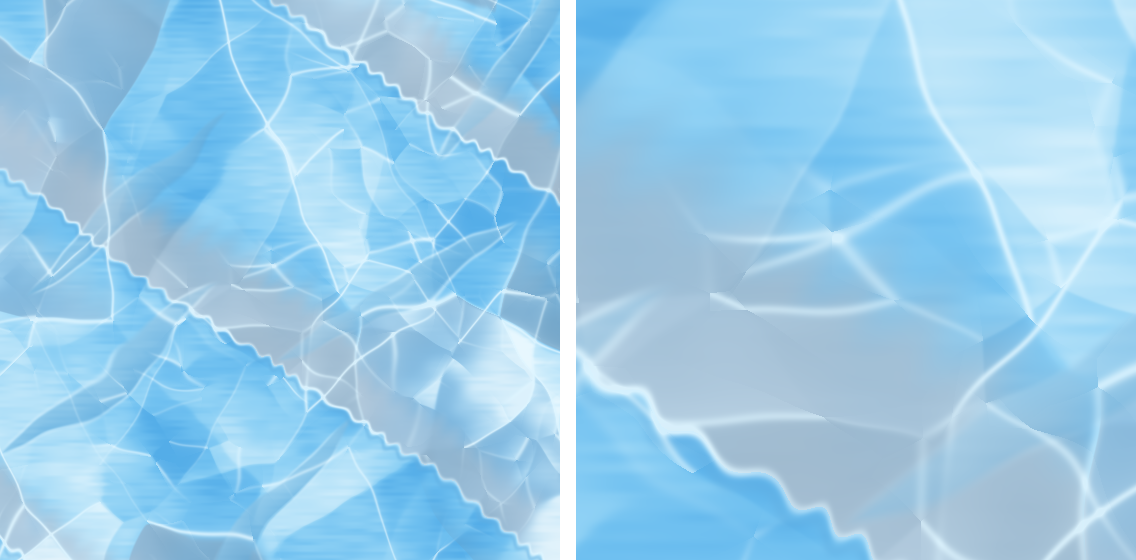
Left: the whole. Right: its middle third, enlarged.
This texture is drawn by a WebGL 2 fragment shader. Its source:

```glsl
#version 300 es
precision highp float;

uniform vec2 u_resolution;
out vec4 fragColor;

#define SEAM_SPACING 0.65
#define SEAM_SLOPE 0.70
#define SEAM_OFFSET 0.04
#define LINE_WIDTH 0.0032
#define WARP 0.045
#define STRIATION 0.12
#define FOLD_COUNT 5
#define GREY_SHARE 0.30

vec3 hash3(vec2 p) {
    vec3 q = fract(p.xyx * vec3(0.1031, 0.1030, 0.0973));
    q += dot(q, q.yxz + 33.33);
    return fract((q.xxy + q.yzz) * q.zyx);
}

float noise(vec2 p) {
    vec2 i = floor(p), f = fract(p);
    f = f * f * (3.0 - 2.0 * f);
    return mix(mix(hash3(i).x, hash3(i + vec2(1, 0)).x, f.x),
               mix(hash3(i + vec2(0, 1)).x, hash3(i + 1.0).x, f.x), f.y);
}

float fbm(vec2 p) {
    return 0.55 * noise(p) + 0.3 * noise(p * 2.1 + 7.3) + 0.15 * noise(p * 4.3 + 3.1);
}

vec2 turn(vec2 p, float angle) {
    float c = cos(angle), s = sin(angle);
    return vec2(c * p.x + s * p.y, c * p.y - s * p.x);
}

// Shaded cells: x tone, y greyness, z distance to edge, w strength of that edge
vec4 facets(vec2 p, float crisp) {
    vec2 base = floor(p), f = fract(p);
    vec2 near1 = vec2(0), near2 = vec2(0), id1 = vec2(0), id2 = vec2(0);
    float d1 = 9.0, d2 = 9.0, total = 0.0;
    vec2 shade = vec2(0);
    for (int y = -1; y <= 1; y++)
    for (int x = -1; x <= 1; x++) {
        vec2 offset = vec2(x, y), id = base + offset;
        vec2 r = offset + hash3(id + 40.0).xy - f;
        vec3 h = hash3(id + 91.0);
        float d = dot(r, r), w = exp(-crisp * d);
        float slope = dot(r, turn(vec2(0.45, 0.0), 6.2832 * h.z));
        shade += w * vec2(h.x + slope, h.y);
        total += w;
        if (d < d1) {
            d2 = d1; near2 = near1; id2 = id1;
            d1 = d; near1 = r; id1 = id;
        } else if (d < d2) {
            d2 = d; near2 = r; id2 = id;
        }
    }
    float edge = (d2 - d1) / (2.0 * max(length(near2 - near1), 0.05));
    return vec4(shade / max(total, 1e-30), edge, hash3(id1 + id2 + 17.0).x);
}

// Thin bright ridge with a faint halo
float crease(vec4 cell, float scale) {
    float d = cell.z / scale, line = d / LINE_WIDTH;
    return smoothstep(0.25, 0.9, cell.w) * (0.8 * exp(-line * line) + 0.25 * exp(-d * 70.0));
}

vec3 filmColor(float tone) {
    vec3 c = mix(vec3(0.33, 0.68, 0.91), vec3(0.43, 0.75, 0.94), smoothstep(0.0, 0.24, tone));
    c = mix(c, vec3(0.56, 0.82, 0.96), smoothstep(0.2, 0.45, tone));
    c = mix(c, vec3(0.72, 0.89, 0.975), smoothstep(0.42, 0.7, tone));
    return mix(c, vec3(0.91, 0.97, 0.995), smoothstep(0.66, 0.98, tone));
}

void main() {
    vec2 p = gl_FragCoord.xy / min(u_resolution.x, u_resolution.y);
    vec2 bend = vec2(fbm(p * 4.0 + 2.0), fbm(p * 4.0 + 31.0)) - 0.5;
    vec2 q = p + WARP * 2.0 * bend;

    // Crumpled facets at three sizes
    float crisp = mix(12.0, 60.0, smoothstep(0.25, 0.6, noise(p * 5.0 + 9.0)));
    vec4 large = facets(turn(q, -1.05) * vec2(2.1, 4.2) + 3.0, crisp);
    vec4 medium = facets(turn(q, 0.9) * vec2(3.6, 8.0) + 11.0, crisp);
    vec4 small = facets(turn(q + 0.02 * bend.yx, -0.6) * vec2(9.0, 16.0) + 23.0, crisp);
    float cluster = smoothstep(0.42, 0.68, fbm(p * 4.5 + 17.0));
    float tone = 0.53 + 0.52 * (large.x - 0.5) + 0.36 * (medium.x - 0.5)
               + 0.32 * cluster * (small.x - 0.5) + 0.45 * (fbm(p * 6.0 + 50.0) - 0.5);

    // Scalloped diagonal seams, grey above and deep blue below
    float along = p.x - SEAM_SLOPE * p.y;
    float scallop = 0.006 * sin(along * 125.0 + 7.0 * noise(p * 11.0)) + 0.05 * bend.x;
    float seam = (p.y + SEAM_SLOPE * p.x - SEAM_OFFSET + scallop) / SEAM_SPACING;
    float band = fract(seam);
    float seamDist = (band - step(0.5, band)) * SEAM_SPACING * 0.82;
    float below = smoothstep(0.66, 0.98, band);
    float above = 1.0 - smoothstep(0.1, 0.24, band + 0.14 * (large.x - 0.5));
    tone -= 0.2 * below;

    // Greyish see-through panels
    float panel = smoothstep(-0.05, 0.05, large.y - 1.0 + GREY_SHARE) * (1.0 - below);
    float grey = max(0.9 * above, panel) * (1.0 - 0.85 * smoothstep(0.64, 0.9, tone));

    // Long tapered folds rising to the right
    float ridge = 0.0;
    for (int i = 0; i < FOLD_COUNT; i++) {
        float k = float(i);
        vec2 center = fract(vec2(0.2, 0.34) + k * vec2(0.755, 0.57));
        vec2 r = turn(q - center, 0.75 + 0.25 * sin(k * 2.4));
        float taper = 1.0 - r.x * r.x / 0.07;
        float rim = abs(r.y) - 0.027 * max(taper, 0.0);
        float inside = smoothstep(0.004, -0.006, rim) * smoothstep(0.0, 0.2, taper);
        tone = mix(tone, 0.2 + 0.25 * medium.x + 7.0 * r.y, 0.75 * inside);
        grey = mix(grey, 0.5, 0.7 * inside);
        ridge += 0.55 * exp(-pow(rim / LINE_WIDTH, 2.0)) * smoothstep(0.0, 0.3, taper)
               * smoothstep(0.3, 0.7, noise(p * 9.0 + k));
    }

    // Fine horizontal grain and colour
    float grain = noise(p * vec2(22.0, 170.0)) - 0.5;
    tone += STRIATION * grain * (1.0 - 0.8 * grey);
    float haze = 0.6 * above + 0.8 * (fbm(p * 5.0 + 70.0) - 0.3);
    vec3 greyColor = mix(vec3(0.48, 0.70, 0.85), vec3(0.68, 0.76, 0.83), clamp(haze, 0.0, 1.0));
    greyColor += 0.16 * (tone - 0.48);
    vec3 color = mix(filmColor(tone), greyColor, clamp(grey, 0.0, 1.0));

    // Highlights on ridges and seams
    float fade = smoothstep(0.2, 0.65, noise(p * 8.0 + 5.0));
    ridge += crease(large, 3.0) + fade * crease(medium, 5.4) + 0.8 * cluster * crease(small, 12.0);
    float shadow = exp(-pow((seamDist + 0.009) / 0.005, 2.0));
    color = mix(color, vec3(0.38, 0.68, 0.88), 0.4 * shadow);
    float stitch = exp(-pow(seamDist / (LINE_WIDTH * 1.1), 2.0)) * (0.55 + 0.35 * fade);
    color = mix(color, vec3(0.87, 0.96, 1.0), clamp(0.8 * ridge + stitch, 0.0, 0.9));
    fragColor = vec4(clamp(color, 0.0, 1.0), 1.0);
}
```
